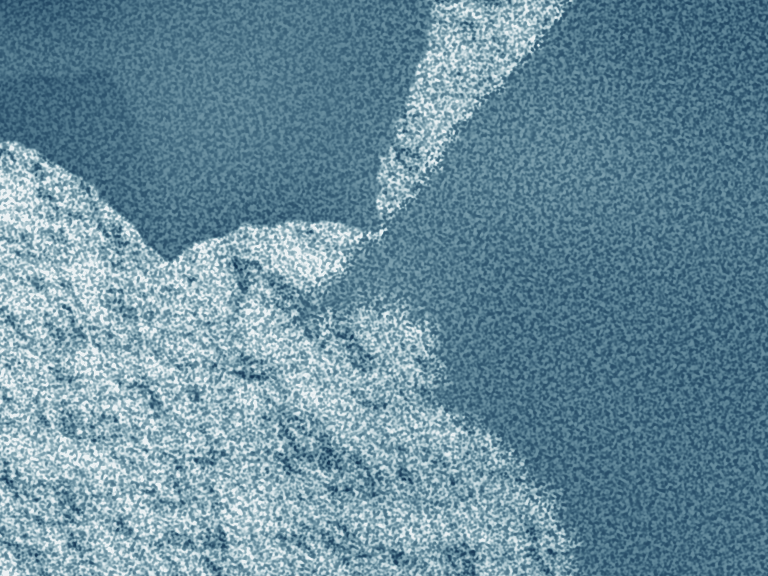
A Shadertoy shader for this texture:

```glsl
// Blue-tinted heaps of gravel, sunlit at the lower left and in a gully, shaded elsewhere.

vec2 hashGradient(vec2 cell) {
    vec3 h = fract(cell.xyx * vec3(0.1031, 0.1030, 0.0973));
    h += dot(h, h.yzx + 33.33);
    return fract((h.xx + h.yz) * h.zy) * 2.0 - 1.0;
}

float gradientNoise(vec2 p) {
    vec2 i = floor(p), f = fract(p);
    vec2 u = f * f * f * (f * (f * 6.0 - 15.0) + 10.0);
    float a = dot(hashGradient(i), f);
    float b = dot(hashGradient(i + vec2(1, 0)), f - vec2(1, 0));
    float c = dot(hashGradient(i + vec2(0, 1)), f - vec2(0, 1));
    float d = dot(hashGradient(i + 1.0), f - 1.0);
    return mix(mix(a, b, u.x), mix(c, d, u.x), u.y);
}

// Lumpy ground: each octave keeps about the same slope.
float groundHeight(vec2 p) {
    float height = 0.0, frequency = 9.0;
    for (int i = 0; i < 4; i++) {
        height += gradientNoise(p * frequency + float(i) * 17.3) / frequency;
        frequency *= 2.0;
    }
    return height;
}

// Small stones with crisp sides: two turned layers, so that no grid shows.
float gravel(vec2 p) {
    vec2 q = mat2(0.8, 0.6, -0.6, 0.8) * p;
    vec2 r = mat2(0.92, -0.39, 0.39, 0.92) * p;
    return tanh(2.4 * (gradientNoise(q * 108.0 + 40.0) + 1.15 * gradientNoise(r * 180.0 + 90.0)));
}

float glow(vec2 p, vec2 centre, vec2 radius) {
    vec2 q = (p - centre) / radius;
    return exp(-dot(q, q));
}

// Crest of the sunlit heap: a falling slope, a valley, then a rounded mound.
float crestHeight(float x) {
    float slope = 0.757 - 0.212 * pow(max(x, 0.0) / 0.286, 1.6);
    float mound = 0.618 - 0.073 * pow(abs(x - 0.52) / 0.234, 2.0);
    return x < 0.286 ? slope : mound;
}

float sunlight(vec2 p, float crest, float grain) {
    float rough = 0.020 * gradientNoise(p * 20.0) + 0.016 * gradientNoise(p * 48.0);
    float grazing = rough * 1.8 + 0.012 * grain;

    // Main heap, with a soft right flank and a bulge below the notch
    float flank = max(1.0 - 2.5 * p.y * p.y, 0.52 + 0.93 * (p.y - 0.453));
    float heap = smoothstep(-0.022, 0.028, flank - p.x + grazing);
    float bulge = 0.125 - length(p - vec2(0.64, 0.355));
    heap = max(heap, smoothstep(-0.022, 0.035, bulge + grazing));
    heap *= smoothstep(-0.004, 0.005, crest - p.y + rough * 0.7);

    // Gully narrowing downward to the mound
    float left = 0.653 + 0.094 * smoothstep(0.66, 0.97, p.y);
    float right = 0.66 + 0.8 * (p.y - 0.597) + 0.01 * smoothstep(0.8, 0.9, p.y);
    float gully = smoothstep(-0.004, 0.006, p.x - left + rough * 0.8);
    gully *= smoothstep(-0.012, 0.015, right - p.x + grazing);
    return max(heap, gully * step(0.59, p.y));
}

float shadeTone(vec2 p, float crest) {
    float tone = 0.458 + 0.03 * gradientNoise(p * vec2(5.0, 3.0));
    tone += 0.05 * glow(p, vec2(0.92, 0.70), vec2(0.24, 0.13));
    tone += 0.03 * glow(p, vec2(0.40, 0.80), vec2(0.18, 0.16));
    tone += 0.05 * glow(p, vec2(0.66, 0.49), vec2(0.16, 0.10));
    tone -= 0.10 * glow(p, vec2(0.0, 1.02), vec2(0.24, 0.09));
    tone -= 0.06 * glow(p, vec2(1.33, 1.0), vec2(0.35, 0.18));
    tone -= 0.04 * glow(p, vec2(1.22, 0.18), vec2(0.28, 0.40));

    // Shaded shoulder at the upper left
    float bend = max(p.x - 0.16, 0.0);
    float shoulder = 0.861 + 0.15 * min(p.x, 0.16) - 16.0 * bend * bend;
    float below = shoulder - p.y + 0.02 * gradientNoise(p * 20.0);
    float fade = 1.0 - smoothstep(0.18, 0.31, p.x);
    tone -= 0.07 * fade * smoothstep(-0.005, 0.012, below) * exp(-max(below, 0.0) / 0.12);

    // Deep shade behind the crest
    float behind = smoothstep(-0.01, 0.0, p.y - crest) * exp(-max(p.y - crest, 0.0) / 0.055);
    tone -= 0.05 * behind * (1.0 - smoothstep(0.55, 0.66, p.x));
    return tone;
}

float sunTone(vec2 p) {
    float tone = 0.70 + 0.06 * glow(p, vec2(0.0, 0.52), vec2(0.40, 0.28));
    tone += 0.05 * glow(p, vec2(0.53, 0.56), vec2(0.12, 0.08));
    tone -= 0.06 * smoothstep(0.25, 0.95, p.x) * smoothstep(0.55, 0.2, p.y);

    // Relief, lit from the upper right
    float rise = (groundHeight(p + vec2(0.003, 0.004)) - groundHeight(p)) / 0.005;
    float lumps = mix(0.065, 0.045, smoothstep(0.2, 0.8, p.x));
    tone -= lumps * rise + 0.11 * smoothstep(0.8, 1.7, rise);

    // Crease beside the mound and hollows in the heap
    tone -= 0.24 * glow(p, vec2(0.412 + 0.01 * sin(p.y * 40.0), 0.50), vec2(0.014, 0.06));
    tone -= 0.18 * glow(p, vec2(0.125, 0.41), vec2(0.018, 0.035));
    tone -= 0.08 * glow(p, vec2(0.63, 0.15), vec2(0.07, 0.05));
    return tone;
}

void mainImage(out vec4 fragColor, in vec2 fragCoord) {
    vec2 p = fragCoord / iResolution.y;
    float crest = crestHeight(p.x);
    float grain = gravel(p);
    float sun = sunlight(p, crest, grain);

    // Gravel grains, quieter on the distant shaded slope
    float distant = smoothstep(0.55, 0.8, p.y) * smoothstep(0.75, 0.55, p.x);
    float shade = shadeTone(p, crest) + grain * mix(0.135, 0.095, distant);
    float lit = sunTone(p) + grain * 0.235;
    float tone = clamp(mix(shade, lit, sun), 0.2, 0.95);

    // Steel blue through to pale grey
    vec3 colour = vec3(-0.06 + 0.57 * tone + 0.49 * tone * tone, tone, 0.15 + 0.85 * tone);
    fragColor = vec4(colour, 1.0);
}
```
